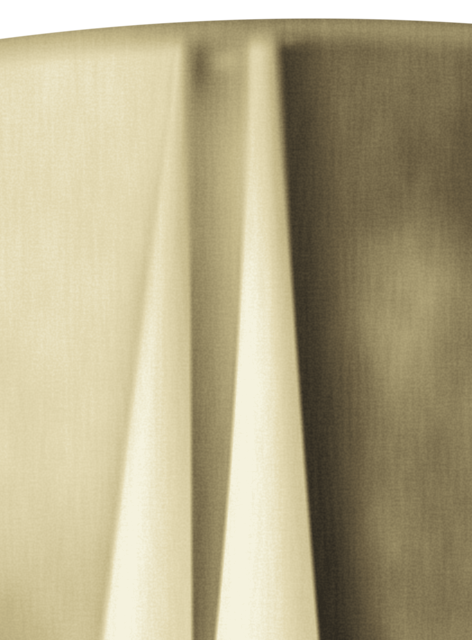
Write a WebGL 1 fragment shader that draws this texture.

```glsl
precision highp float;
// Draped cloth: two pleats fall from a softly curved table edge, with a lit
// panel on the left and a shaded one on the right. Curved seams divide the
// areas; each has its own shade, and one ramp turns shade into cloth colour.

uniform vec2 u_resolution;

const vec3 INK   = vec3(0.19, 0.17, 0.13);
const vec3 UMBER = vec3(0.42, 0.37, 0.26);
const vec3 OLIVE = vec3(0.58, 0.53, 0.38);
const vec3 STRAW = vec3(0.77, 0.72, 0.54);
const vec3 CREAM = vec3(0.89, 0.85, 0.70);
const vec3 IVORY = vec3(0.96, 0.95, 0.87);
const vec3 BACKDROP = vec3(1.0);
const float WEAVE = 0.045;       // strength of the fine grain
const float SLUB = 0.035;        // strength of the long thread streaks
const float CLOUD = 0.16;        // strength of the mottling in shade

vec2 gradientAt(vec2 cell) {
  vec3 q = fract(cell.xyx * vec3(0.1031, 0.1030, 0.0973));
  q += dot(q, q.yzx + 33.33);
  float a = 6.2832 * fract((q.x + q.y) * q.z);
  return vec2(cos(a), sin(a));
}

float gradientNoise(vec2 p) {
  vec2 i = floor(p), f = fract(p);
  vec2 w = f * f * f * (f * (f * 6.0 - 15.0) + 10.0);
  vec2 e = vec2(1.0, 0.0);
  float a = dot(gradientAt(i), f);
  float b = dot(gradientAt(i + e.xy), f - e.xy);
  float c = dot(gradientAt(i + e.yx), f - e.yx);
  float d = dot(gradientAt(i + e.xx), f - e.xx);
  return mix(mix(a, b, w.x), mix(c, d, w.x), w.y);
}

float fbm(vec2 p) {
  float sum = 0.0, amp = 0.6;
  for (int i = 0; i < 4; i++) {
    sum += amp * gradientNoise(p);
    p = p * 2.03 + 7.1;
    amp *= 0.5;
  }
  return sum;
}

float step01(float a, float b, float v) {
  return clamp((v - a) / (b - a), 0.0, 1.0);
}

// Shade (about the red channel) to cloth colour
vec3 clothColour(float s) {
  vec3 c = mix(INK, UMBER, step01(0.19, 0.42, s));
  c = mix(c, OLIVE, step01(0.42, 0.58, s));
  c = mix(c, STRAW, step01(0.58, 0.77, s));
  c = mix(c, CREAM, step01(0.77, 0.89, s));
  return mix(c, IVORY, step01(0.89, 0.96, s));
}

float seam(float x, float edge, float softness) {
  return smoothstep(-softness, softness, x - edge);
}

float glow(vec2 p, vec2 centre, vec2 size) {
  vec2 d = (p - centre) / size;
  return exp(-dot(d, d));
}

float leftPanel(float x, float t, float pleat) {
  float s = 0.895 + 0.05 * fbm(vec2(x * 5.0, t * 4.0));
  s -= 0.10 * exp(-max(pleat - x, 0.0) / 0.03) * smoothstep(0.1, 0.45, t);
  s -= 0.13 * smoothstep(0.72, 1.05, t) * (1.0 - smoothstep(0.0, 0.28, x));
  return s - 0.03 * smoothstep(0.5, 1.0, t);
}

float leftPleat(float u, float t) {
  float s = mix(0.82, 0.91, smoothstep(0.08, 0.9, t));
  s += 0.06 * exp(-pow((u - 0.22) / 0.25, 2.0));
  return s - 0.10 * smoothstep(0.5, 1.0, u) * (1.0 - 0.6 * t);
}

float valley(float v, float t) {
  float nearSide = mix(0.62, 0.45, smoothstep(0.2, 0.95, t));
  float farSide = mix(0.79, 0.59, smoothstep(0.25, 0.95, t));
  return mix(nearSide, farSide, smoothstep(0.0, 1.0, v))
    - 0.10 * (1.0 - smoothstep(0.08, 0.25, t));
}

float rightPleat(float u, float t) {
  float s = mix(0.85, 0.935, smoothstep(0.1, 0.6, t));
  s += 0.035 * exp(-pow((u - 0.2) / 0.2, 2.0));
  return s - 0.17 * smoothstep(0.45, 1.0, u) * (1.0 - 0.35 * t);
}

float rightPanel(float x, float t, float pleat) {
  float d = x - pleat;
  float body = mix(0.47, 0.54, smoothstep(0.1, 0.55, t));
  body += CLOUD * fbm(vec2(x * 6.0 + 3.0, t * 5.0));
  body += 0.09 * glow(vec2(x, t), vec2(0.86, 0.48), vec2(0.10, 0.16));
  body -= 0.08 * glow(vec2(x, t), vec2(1.0, 0.25), vec2(0.14, 0.17));
  float lit = smoothstep(0.0, 0.16, d - 0.025 * t);
  return mix(mix(0.29, 0.20, t), body, lit);
}

void main() {
  vec2 uv = gl_FragCoord.xy / u_resolution;
  float x = uv.x, t = 1.0 - uv.y;
  float px = 1.0 / u_resolution.x;

  // Seams, as x along the drop
  float aLeft = 0.383 - 0.168 * t;
  float aRight = 0.400 + 0.008 * t;
  float bLeft = 0.526 - 0.010 * t - 0.060 * t * t;
  float bRight = 0.584 + 0.070 * t + 0.022 * t * t;
  float rim = 0.061 - 0.096 * x + 0.072 * x * x;
  float loose = 1.0 - smoothstep(0.05, 0.5, t);

  // Areas, left to right
  float s = leftPanel(x, t, aLeft);
  s = mix(s, leftPleat((x - aLeft) / (aRight - aLeft), t), seam(x, aLeft, 0.010 + px));
  s = mix(s, valley((x - aRight) / (bLeft - aRight), t),
    seam(x, aRight, 0.004 + 0.020 * loose + px));
  s = mix(s, rightPleat((x - bLeft) / (bRight - bLeft), t),
    seam(x, bLeft, 0.004 + 0.012 * loose + px));
  s = mix(s, rightPanel(x, t, bRight), seam(x, bRight, 0.005 + 0.008 * loose + px));

  // Gathered heads and the rolled table edge
  vec2 p = vec2(x, t);
  s += 0.09 * glow(p, vec2(0.475, 0.095), vec2(0.035, 0.018));
  s -= 0.10 * glow(p, vec2(0.425, 0.105), vec2(0.018, 0.035));
  s += 0.16 * glow(p, vec2(0.612, 0.062), vec2(0.018, 0.010));
  float roll = mix(0.80, 0.63, smoothstep(0.1, 0.6, x));
  float drop = t - rim;
  s = mix(roll, s, smoothstep(0.008, 0.055, drop));
  s -= 0.12 * exp(-max(drop, 0.0) / 0.008);

  // Woven grain and vertical threads, stronger in shade
  vec2 q = vec2(x, t * 1.354);
  float grain = gradientNoise(q * 210.0) + 0.6 * gradientNoise(q * vec2(120.0, 160.0));
  float threads = gradientNoise(q * vec2(110.0, 9.0)) + gradientNoise(q * vec2(18.0, 150.0)) * 0.5;
  float shadeGain = mix(1.0, 0.45, smoothstep(0.5, 0.9, s));
  s += (WEAVE * grain + SLUB * threads) * shadeGain;

  float cover = smoothstep(-1.0, 1.0, drop * u_resolution.y);
  gl_FragColor = vec4(mix(BACKDROP, clothColour(s), cover), 1.0);
}
```
